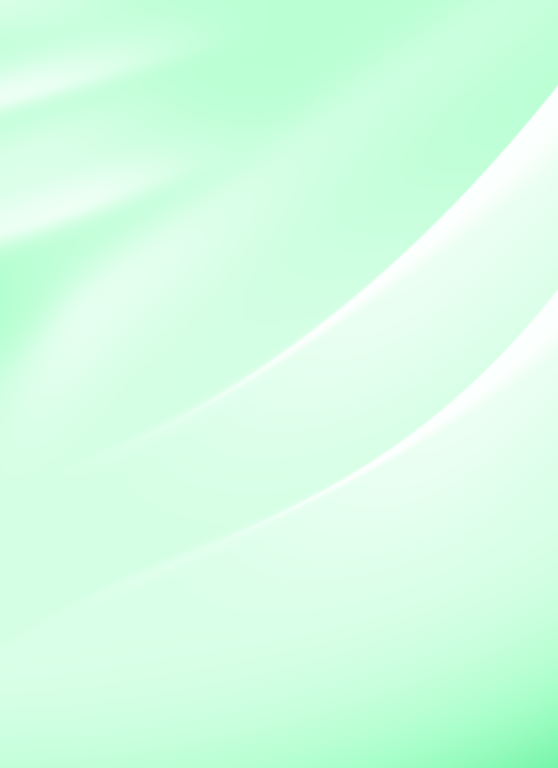
Give the GLSL for this background, as a WebGL 1 fragment shader.

```glsl
precision highp float;

uniform vec2 u_resolution;

// Soft band around d = 0 with separate falloffs above and below
float streak(float d, float above, float below) {
  float t = d / (d > 0.0 ? above : below);
  return exp(-t * t);
}

// Bright crest of a fold: crisp at depth 0, softer on its lower side
float crest(float depth, float width) {
  return smoothstep(-0.003, 0.003, depth)
       * (1.0 - smoothstep(0.45 * width, 1.3 * width, depth));
}

// Diffuse sheen spreading below a fold
float sheen(float depth, float spread) {
  float t = max(depth, 0.0) / spread;
  return exp(-t * t);
}

// Green backdrop with the light streaks of the upper left
float upperTone(vec2 p) {
  float tone = mix(0.83, 0.73, smoothstep(0.5, 0.8, p.y - 0.1 * p.x));
  tone -= 0.10 * exp(-p.x * 7.0) * streak(p.y - 0.59, 0.10, 0.09);

  // Long diagonal beam
  float beam = p.y - 0.53 - 0.51 * p.x + 0.06 * exp(-12.0 * p.x);
  tone += 0.13 * (1.0 - 0.65 * p.x) * smoothstep(-0.04, 0.16, p.x)
        * streak(beam, 0.055, 0.10);

  // Short streaks and the haze between them
  float high = p.y - 0.872 - 0.203 * p.x;
  float haze = p.y - 0.79 - 0.24 * p.x;
  float low = p.y - 0.70 - 0.23 * p.x - 0.09 * p.x * p.x;
  tone += 0.19 * (1.0 - smoothstep(0.0, 0.5, p.x)) * streak(high, 0.045, 0.020);
  tone += 0.11 * (1.0 - smoothstep(0.05, 0.42, p.x)) * streak(haze, 0.05, 0.045);
  tone += 0.19 * (1.0 - smoothstep(0.1, 0.54, p.x)) * streak(low, 0.055, 0.024);

  // Pale corner
  vec2 corner = vec2(p.x / 0.2, (1.0 - p.y) / 0.05);
  return tone + 0.11 * exp(-dot(corner, corner));
}

void main() {
  vec2 p = gl_FragCoord.xy / u_resolution;
  float x = p.x;

  // Depth below the two curved folds
  float depth1 = 0.353 + x * (0.252 + x * (0.188 + x * 0.096)) - p.y;
  float depth2 = 0.155 + x * (0.462 + x * (-0.441 + x * 0.447)) - p.y;
  float soft = mix(0.02, 0.003, smoothstep(0.0, 0.5, x));

  // Layer the folds over the backdrop
  float middle = 0.83 + 0.10 * smoothstep(0.1, 0.8, x) * sheen(depth1, 0.06 + 0.18 * x);
  float lower = 0.84 + 0.015 * (1.0 - x)
              + 0.09 * smoothstep(0.2, 0.9, x) * sheen(depth2, 0.03 + 0.17 * x);
  float tone = mix(upperTone(p), middle, smoothstep(-soft, soft, depth1));
  tone = mix(tone, lower, smoothstep(-soft, soft, depth2));

  // Crests widen to the right and thin out into a faint ridge
  tone += 0.06 * smoothstep(0.15, 0.6, x) * crest(depth1, 0.004 + 0.09 * pow(x, 3.6));
  tone += 0.07 * smoothstep(0.3, 0.7, x) * crest(depth2, 0.003 + 0.07 * pow(x, 5.0));
  float ridge = smoothstep(0.03, 0.3, x) * (1.0 - smoothstep(0.45, 0.8, x));
  tone += 0.03 * ridge * (streak(depth1, 0.016, 0.008) + streak(depth2, 0.012, 0.007));

  // Deeper green toward the lower right
  float shade = max(0.17 - p.y + 0.17 * x * x, 0.0);
  tone = clamp(tone - 3.3 * shade * shade, 0.0, 0.985);

  float green = 1.0 - 0.2 * max(0.66 - tone, 0.0);
  gl_FragColor = vec4(tone, green, 1.0 - 0.62 * (1.0 - tone), 1.0);
}
```
